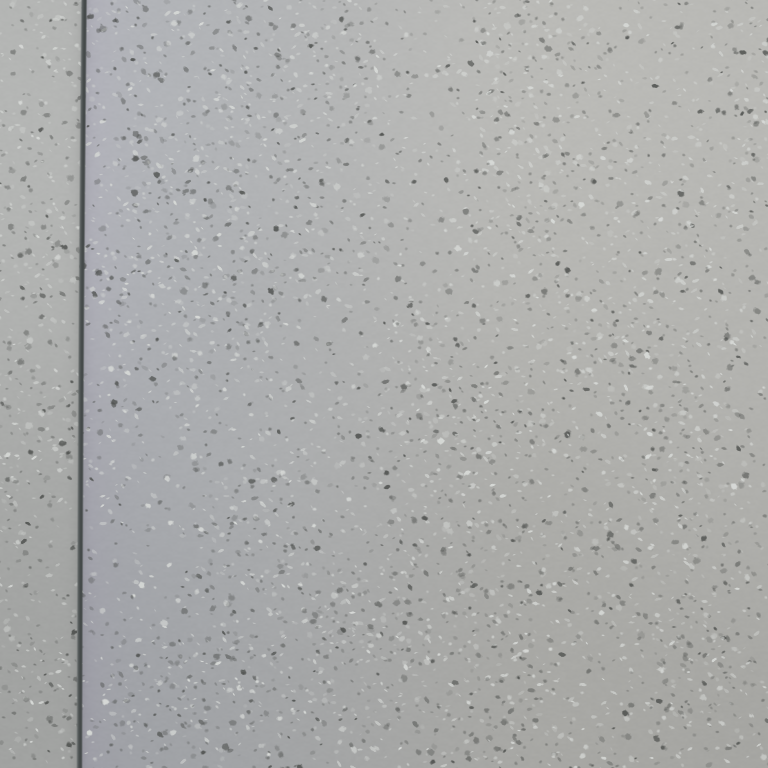
This texture is drawn by a WebGL 2 fragment shader. Its source:

```glsl
#version 300 es
precision highp float;
// Speckled grey vinyl panel with a dark vertical seam near the left side.
// Soft gradients tint the base; layered jittered grids scatter tilted
// elliptical flecks, thinned by low-frequency noise so that they cluster.

#define SEAM_WIDTH 0.0033
#define FLECK_LAYERS 6
#define FLECK_CELLS 34.0
#define FLECK_SOFTNESS 0.0016
#define DARK_DENSITY 0.40
#define LIGHT_DENSITY 0.44
#define GRAIN 0.016

uniform vec2 u_resolution;
out vec4 outColor;

const vec3 SEAM_COLOR = vec3(0.27, 0.29, 0.29);
const vec3 DARK_FLECK = vec3(0.29, 0.30, 0.29);
const vec3 LIGHT_FLECK = vec3(0.84, 0.85, 0.84);

vec4 hash4(vec2 p) {
  vec4 q = fract(p.xyxy * vec4(0.1031, 0.1030, 0.0973, 0.1099));
  q += dot(q, q.wzxy + 33.33);
  return fract((q.xxyz + q.yzzw) * q.zywx);
}

float noise(vec2 p) {
  vec2 i = floor(p), f = fract(p);
  f = f * f * (3.0 - 2.0 * f);
  float low = mix(hash4(i).x, hash4(i + vec2(1, 0)).x, f.x);
  float high = mix(hash4(i + vec2(0, 1)).x, hash4(i + vec2(1, 1)).x, f.x);
  return mix(low, high, f.y);
}

// Coverage of one scattered layer; elongation stretches flecks along their tilt
float flecks(vec2 p, float seed, float density, float elongation) {
  vec2 grid = p * FLECK_CELLS + seed * vec2(0.37, 0.61);
  vec2 cell = floor(grid);
  vec4 place = hash4(cell + seed * 17.0);
  vec4 shape = hash4(cell + seed * 31.0 + 71.0);
  vec2 center = mix(vec2(0.24), vec2(0.76), place.xy);
  vec2 d = (grid - cell - center) / FLECK_CELLS;

  // Mostly shallow tilts, with a ragged outline
  float tilt = (shape.x - 0.6) * 1.8;
  float c = cos(tilt), s = sin(tilt);
  d = mat2(c, -s, s, c) * d;
  d.y *= mix(1.0, elongation, shape.y);
  float radius = mix(0.0016, 0.0046, shape.z * shape.z);
  radius *= 0.75 + 0.5 * noise(p * 420.0 + seed);

  float cluster = 0.45 + 1.1 * noise((cell + 0.5 - seed * vec2(0.37, 0.61)) / FLECK_CELLS * 9.0);
  float present = step(place.z, density * cluster);
  float opacity = mix(0.25, 1.0, place.w);
  float edge = max(FLECK_SOFTNESS, 0.7 / u_resolution.y);
  return present * opacity * (1.0 - smoothstep(radius - edge, radius + edge, length(d)));
}

// Broad lighting: brighter above, bluish beside the seam, warmer at right
vec3 panelColor(vec2 p, float seamOffset) {
  float level = mix(0.632, 0.712, smoothstep(-0.05, 0.9, p.y));
  level += 0.014 * smoothstep(0.1, 0.8, p.x) * (1.0 - 0.4 * p.y);
  level += 0.016 * (noise(p * 3.0 + 4.0) - 0.5);
  vec3 cool = vec3(-0.012, -0.002, 0.014);
  vec3 warm = vec3(0.004, 0.004, -0.010);
  vec3 color = vec3(level) + mix(cool, warm, smoothstep(0.12, 0.75, p.x));

  // Left strip and violet sheen along the right side of the seam
  float rightSide = smoothstep(-0.004, 0.004, seamOffset);
  color += (1.0 - rightSide) * vec3(0.010, 0.006, -0.016);
  color += rightSide * exp(-max(seamOffset, 0.0) * 28.0) * vec3(0.000, -0.012, 0.014);
  return color;
}

void main() {
  vec2 p = gl_FragCoord.xy / u_resolution;
  float seamX = 0.1035 + 0.002 * p.y + 0.004 * p.y * p.y;
  float seamOffset = p.x - seamX;
  vec3 color = panelColor(p, seamOffset);

  // Fine grain, drawn out sideways
  float grain = 0.6 * noise(p * vec2(150.0, 300.0)) + 0.4 * noise(p * vec2(340.0, 460.0) + 9.0);
  color += GRAIN * (grain - 0.5);

  // Alternate faint and strong flecks of both tones
  for (int i = 0; i < FLECK_LAYERS; i++) {
    float seed = float(i) * 2.0 + 1.0;
    float strength = i % 3 == 0 ? 0.85 : 0.5;
    float dark = flecks(p, seed, DARK_DENSITY, 1.9);
    float light = flecks(p, seed + 20.0, LIGHT_DENSITY, 2.6);
    color = mix(color, DARK_FLECK, dark * strength);
    color = mix(color, LIGHT_FLECK, light * min(strength + 0.2, 1.0));
  }

  // Seam: soft contact shadow, dark groove
  color *= 1.0 - 0.12 * exp(-abs(seamOffset) * 160.0);
  float seamEdge = max(0.0016, 0.7 / u_resolution.x);
  float groove = 1.0 - smoothstep(SEAM_WIDTH - seamEdge, SEAM_WIDTH + seamEdge, abs(seamOffset));
  vec3 grooveColor = SEAM_COLOR + 0.13 * smoothstep(0.001, -0.004, seamOffset);
  color = mix(color, grooveColor, groove);

  outColor = vec4(clamp(color, 0.0, 1.0), 1.0);
}
```
